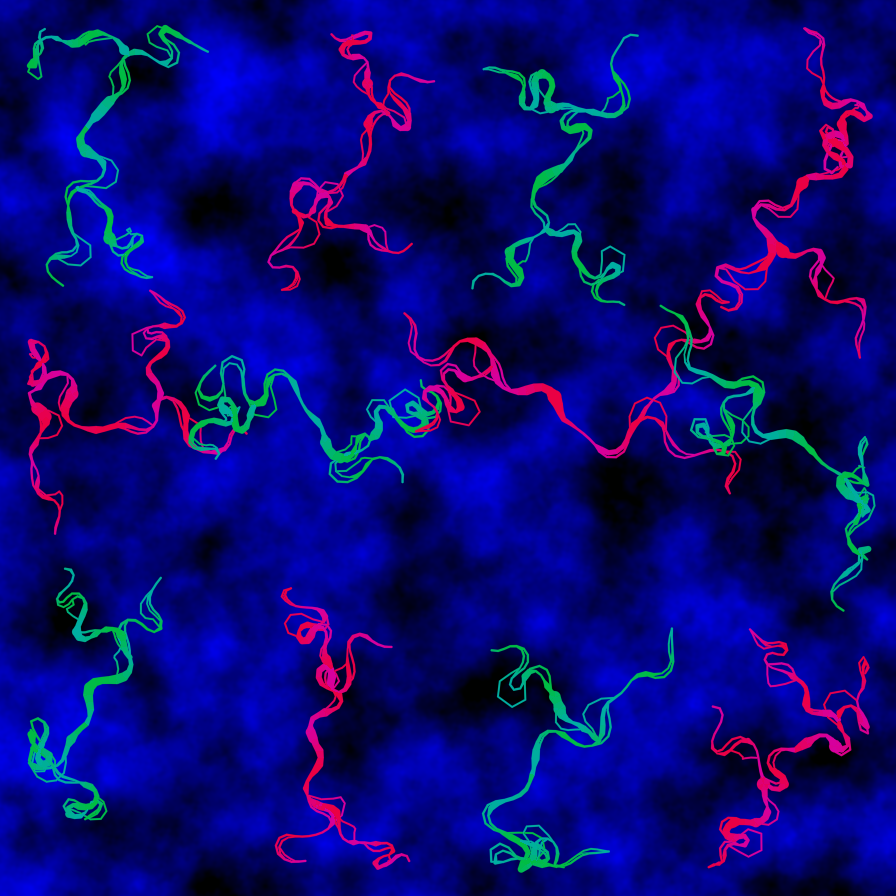
This pattern is drawn by a WebGL 2 fragment shader. Its source:

```glsl
#version 300 es
precision highp float;
// Branching neon tendrils, green or crimson, over mottled dark blue clouds.
// Each tendril is a meandering walk of tapered segments with thin side strands
// that leave it and rejoin; the clouds are layered value noise.

uniform vec2 u_resolution;
out vec4 outColor;

const float PI = 3.14159;
const int STEPS = 32;

float hash(float n) {
    n = fract(n * 0.1031);
    n *= n + 33.33;
    return fract(n * (n + n));
}

float hash(vec2 p) {
    vec3 q = fract(p.xyx * 0.1031);
    q += dot(q, q.yzx + 33.33);
    return fract((q.x + q.y) * q.z);
}

float noise(float t) {
    float i = floor(t), f = fract(t);
    return mix(hash(i), hash(i + 1.0), f * f * (3.0 - 2.0 * f));
}

float noise(vec2 p) {
    vec2 i = floor(p), f = fract(p);
    f = f * f * (3.0 - 2.0 * f);
    return mix(mix(hash(i), hash(i + vec2(1, 0)), f.x),
               mix(hash(i + vec2(0, 1)), hash(i + 1.0), f.x), f.y);
}

float clouds(vec2 p) {
    float sum = 0.0, gain = 0.5;
    p = p * 13.0 + 40.0;
    for (int i = 0; i < 5; i++) {
        sum += gain * noise(p);
        p = mat2(1.6, 1.2, -1.2, 1.6) * p + 17.3;
        gain *= 0.54;
    }
    return sum / 1.037;
}

// Signed distance to a segment whose half width runs from wa to wb
float taper(vec2 p, vec2 a, vec2 b, float wa, float wb) {
    vec2 ab = b - a;
    float h = clamp(dot(p - a, ab) / max(dot(ab, ab), 1e-8), 0.0, 1.0);
    return length(p - a - ab * h) - mix(wa, wb, h);
}

// Nearest signed distance (x) and colour tone (y) of one branching tendril
vec2 tendril(vec2 p, vec2 hub, float id, float spine) {
    vec2 best = vec2(1.0, 0.0), fork = hub;
    float size = mix(0.0074, 0.0094, hash(id + 500.0));
    float base = spine;

    // Even arms leave the hub, odd arms fork from the arm before
    for (int arm = 0; arm < 4; arm++) {
        bool forked = arm % 2 == 1;
        float seed = 40.0 * (4.0 * id + float(arm)) + 11.0;
        float phase = hash(seed + 30.0) * 2.0 * PI;
        base = forked ? base + 1.45 : spine + PI * 0.5 * float(arm) + 0.3 * sin(phase);
        float stride = forked ? size * 0.8 : size;
        vec2 c = forked ? fork : hub;
        vec2 loopEnd = c, threadEnd = c;
        float width = 0.003;

        for (int i = 1; i <= STEPS; i++) {
            float k = float(i), s = k / float(STEPS);
            float meander = 1.15 * sin(k * 0.46 + phase) + 2.6 * (noise(seed + k * 0.27) - 0.5);
            meander *= min(k * 0.16, 1.0);
            vec2 dir = vec2(cos(base + meander), sin(base + meander));
            // Turn back from the canvas border
            dir = normalize(dir + 1.8 * (1.0 - smoothstep(0.01, 0.06, c))
                                - 1.8 * smoothstep(0.94, 0.99, c));
            vec2 next = c + dir * stride;

            // Ribbon swells slowly, with a sharp knot here and there
            float bulge = noise(seed + 300.0 + k * 0.42);
            float knot = step(0.84, hash(seed + 60.0 + k * 3.0));
            float nextWidth = sqrt(1.0 - s) * (0.0012 + 0.0052 * bulge * bulge + 0.0022 * knot) + 0.0003;

            // A wide loop on one side, a close thread on the other
            float lean = base + 0.6 * meander, swell = sin(PI * s);
            vec2 side = vec2(-sin(lean), cos(lean));
            vec2 nextLoop = next + side * swell * 0.034 * max(sin(k * 0.42 + phase * 3.0) - 0.35, 0.0);
            vec2 nextThread = next - side * swell * 0.009 * max(sin(k * 0.55 - phase), 0.0);

            if (distance(p, next) < 0.05) {
                float d = taper(p, c, next, width, nextWidth);
                d = min(d, taper(p, loopEnd, nextLoop, 0.0011, 0.0011));
                d = min(d, taper(p, threadEnd, nextThread, 0.0013, 0.0013));
                if (d < best.x) best = vec2(d, 0.5 + 0.5 * sin(k * 0.4 + phase * 2.0));
            }
            c = next; loopEnd = nextLoop; threadEnd = nextThread; width = nextWidth;
            if (!forked && i == 13) fork = c;
        }
    }
    return best;
}

void main() {
    vec2 p = gl_FragCoord.xy / u_resolution;
    float soft = 0.7 / min(u_resolution.x, u_resolution.y);

    float blue = clamp(0.455 + 1.5 * (clouds(p) - 0.5), 0.0, 1.0);
    vec3 color = vec3(0.0, 0.004, blue);

    // One tendril per cell of a loose 4 by 3 grid, leaning by row
    for (int n = 0; n < 12; n++) {
        float id = float(n);
        vec2 cell = vec2(n % 4, n / 4);
        vec2 jitter = vec2(hash(id + 71.0), hash(id + 137.0)) - 0.5;
        vec2 hub = (cell + 0.5 + jitter * 0.25) / vec2(4.0, 3.0);
        if (distance(p, hub) > 0.32) continue;

        float lean = n / 4 == 1 ? 2.2 : 0.95;
        vec2 hit = tendril(p, hub, id, lean + 1.1 * (hash(id + 300.0) - 0.5));
        vec3 green = mix(vec3(0.0, 0.74, 0.26), vec3(0.0, 0.68, 0.64), hit.y);
        vec3 crimson = mix(vec3(0.92, 0.0, 0.26), vec3(0.84, 0.0, 0.62), hit.y);
        vec3 glow = mod(cell.x + cell.y, 2.0) < 0.5 ? green : crimson;
        color = mix(color, glow, 1.0 - smoothstep(-soft, soft, hit.x));
    }
    outColor = vec4(color, 1.0);
}
```
